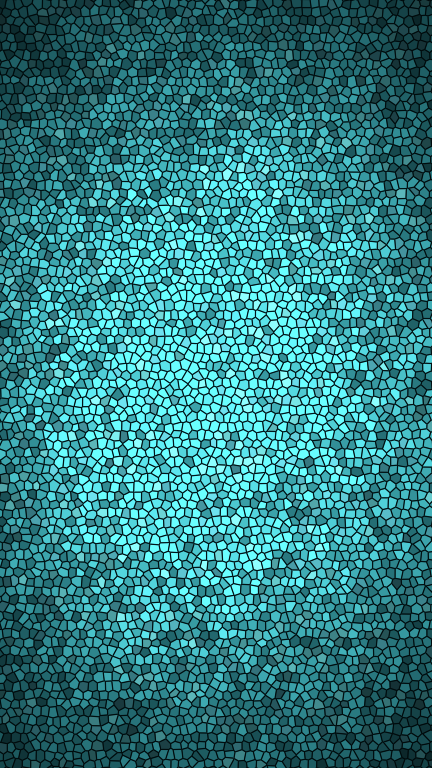
Write a WebGL 2 fragment shader that draws this background.

```glsl
#version 300 es
precision highp float;
// Teal mosaic of small irregular tiles, lit by a soft central glow.

uniform vec2 u_resolution;
out vec4 fragColor;

const float TILES_ACROSS = 50.0;

vec2 hash2(vec2 p) {
  vec3 q = fract(p.xyx * vec3(0.1031, 0.1030, 0.0973));
  q += dot(q, q.yzx + 33.33);
  return fract((q.xx + q.yz) * q.zy);
}

// Jittered tile centre; alternate rows are staggered like bricks
vec2 tileCentre(vec2 id) {
  float stagger = 0.5 * mod(id.y, 2.0) - 0.25;
  return id + 0.5 + vec2(stagger, 0.0) + 0.62 * (hash2(id) - 0.5);
}

// Returns the nearest tile's id in xy and the distance to its border in z
vec3 mosaic(vec2 p) {
  vec2 base = floor(p), nearestId = base, nearest = vec2(0.0);
  float best = 1e3;
  for (int j = -1; j <= 1; j++)
    for (int i = -1; i <= 1; i++) {
      vec2 id = base + vec2(i, j);
      vec2 r = tileCentre(id) - p;
      if (dot(r, r) < best) {
        best = dot(r, r);
        nearest = r;
        nearestId = id;
      }
    }
  float border = 1e3;
  for (int j = -2; j <= 2; j++)
    for (int i = -2; i <= 2; i++) {
      if (i == 0 && j == 0) continue;
      vec2 r = tileCentre(nearestId + vec2(i, j)) - p;
      border = min(border, dot(0.5 * (nearest + r), normalize(r - nearest)));
    }
  return vec3(nearestId, border);
}

// Slow, uneven patches of light
float mottling(vec2 p) {
  return sin(p.x * 9.0 + 2.0 * sin(p.y * 7.0)) * sin(p.y * 11.0 + 1.3)
       + 0.6 * sin(p.x * 23.0 - p.y * 14.0 + 2.0 * sin(p.y * 19.0));
}

// Teal ramp: deep shades lean blue-green, bright ones turn pale cyan
vec3 teal(float light) {
  return light * vec3(0.27 + 0.13 * light, 0.98, 1.06 - 0.05 * light);
}

void main() {
  vec2 p = gl_FragCoord.xy / u_resolution.x;
  float pixel = TILES_ACROSS / u_resolution.x;
  vec3 tile = mosaic(p * TILES_ACROSS);

  // Glow, sampled once per tile
  vec2 centre = tileCentre(tile.xy) / TILES_ACROSS;
  vec2 offset = centre * u_resolution.x / u_resolution - vec2(0.5, 0.49);
  float glow = 1.3 * exp(-dot(offset * offset, vec2(2.2, 4.3)));
  glow *= 1.0 + 0.06 * mottling(centre);

  // Individual tile shade, with a few muted and a few pale tiles
  vec2 rnd = hash2(tile.xy + 71.7);
  float light = min(glow * (0.45 + 0.65 * pow(rnd.x, 0.6)), 1.03);
  vec3 color = teal(light);
  color = mix(color, light * vec3(0.42, 0.78, 0.85), 0.6 * step(rnd.y, 0.08));
  color += vec3(0.14, 0.03, 0.0) * light * step(0.93, rnd.y);

  // Dark grout between tiles
  float face = smoothstep(0.075 - 0.6 * pixel, 0.075 + 0.6 * pixel, tile.z);
  vec3 grout = vec3(0.0, 0.07, 0.08) * (0.4 + 0.6 * glow);
  fragColor = vec4(mix(grout, color, face), 1.0);
}
```
